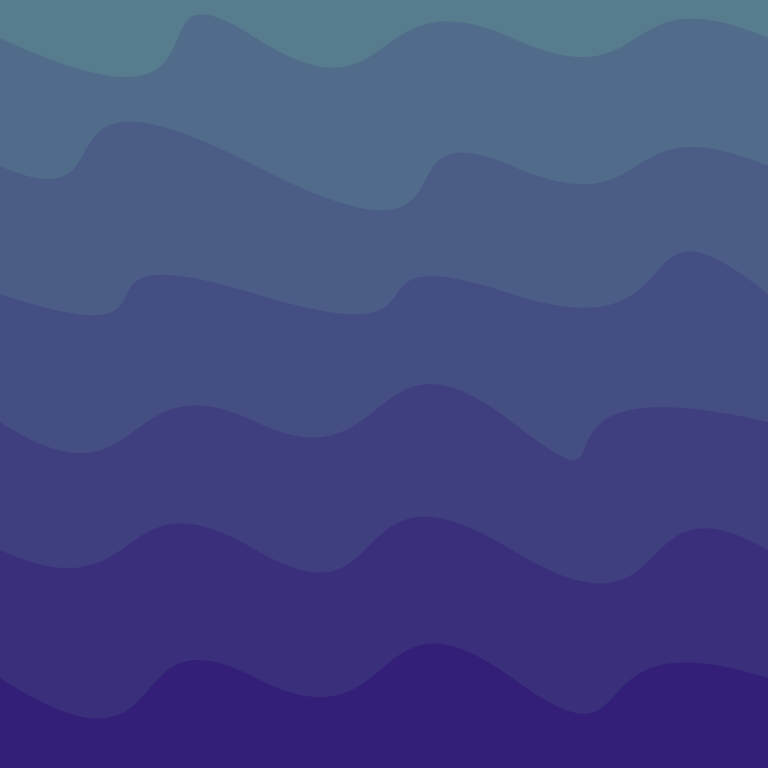
Reproduce this background procedurally as a Shadertoy shader.

```glsl
// Stacked flowing wave layers, shading from teal at the top to deep indigo below.

const int WAVES = 6;
const float PANELS = 3.0;          // curve pieces across the canvas
const float TOP_LEVEL = 0.9505;    // rest height of the highest wave
const vec3 TEAL = vec3(0.341, 0.486, 0.556);
const vec3 INDIGO = vec3(0.200, 0.122, 0.467);

// Tangent handle at each of the four panel joints, per wave: run across, drop down.
const vec4 RUN[WAVES] = vec4[WAVES](
    vec4(0.341, 0.186, 0.191, 0.203),
    vec4(0.188, 0.319, 0.194, 0.204),
    vec4(0.286, 0.293, 0.254, 0.198),
    vec4(0.193, 0.180, 0.188, 0.368),
    vec4(0.195, 0.189, 0.227, 0.190),
    vec4(0.245, 0.191, 0.190, 0.272));
const vec4 DROP[WAVES] = vec4[WAVES](
    vec4(0.160, 0.120, 0.086, 0.087),
    vec4(0.081, 0.164, 0.083, 0.085),
    vec4(0.094, 0.089, 0.083, 0.159),
    vec4(0.125, 0.087, 0.146, 0.085),
    vec4(0.089, 0.111, 0.139, 0.108),
    vec4(0.158, 0.099, 0.139, 0.086));

// Cubic Bezier that starts at the origin.
vec2 bezier(vec2 a, vec2 b, vec2 end, float t) {
    float s = 1.0 - t;
    return 3.0 * t * s * (s * a + t * b) + t * t * t * end;
}

vec2 bezierTangent(vec2 a, vec2 b, vec2 end, float t) {
    float s = 1.0 - t;
    return 3.0 * (s * s * a + 2.0 * s * t * (b - a) + t * t * (end - b));
}

// Bisect for the curve parameter at a given x.
float parameterAt(float x, vec2 a, vec2 b, vec2 end) {
    float t = 0.5;
    float stride = 0.25;
    for (int i = 0; i < 18; i++) {
        t += bezier(a, b, end, t).x < x ? stride : -stride;
        stride *= 0.5;
    }
    return t;
}

// Approximate signed distance to a wave: positive below its crest line.
float waveDistance(vec2 p, float level, vec4 run, vec4 drop) {
    float panel = clamp(floor(p.x * PANELS), 0.0, PANELS - 1.0);
    int joint = int(panel);
    vec2 end = vec2(1.0 / PANELS, 0.0);
    vec2 a = vec2(run[joint], -drop[joint]);
    vec2 b = end - vec2(run[joint + 1], -drop[joint + 1]);

    float t = parameterAt(p.x - panel / PANELS, a, b, end);
    vec2 tangent = bezierTangent(a, b, end, t);
    float height = level + bezier(a, b, end, t).y - p.y;
    return height * tangent.x / max(length(tangent), 1e-4);
}

void mainImage(out vec4 fragColor, in vec2 fragCoord) {
    vec2 uv = fragCoord / iResolution.xy;
    float pixel = 1.0 / min(iResolution.x, iResolution.y);
    vec3 color = TEAL;

    // Paint from the back wave to the front one.
    for (int i = 0; i < WAVES; i++) {
        float level = TOP_LEVEL - float(i) / float(WAVES);
        float d = waveDistance(uv, level, RUN[i], DROP[i]);
        vec3 layer = mix(TEAL, INDIGO, float(i + 1) / float(WAVES));
        color = mix(color, layer, clamp(d / pixel + 0.5, 0.0, 1.0));
    }
    fragColor = vec4(color, 1.0);
}
```
